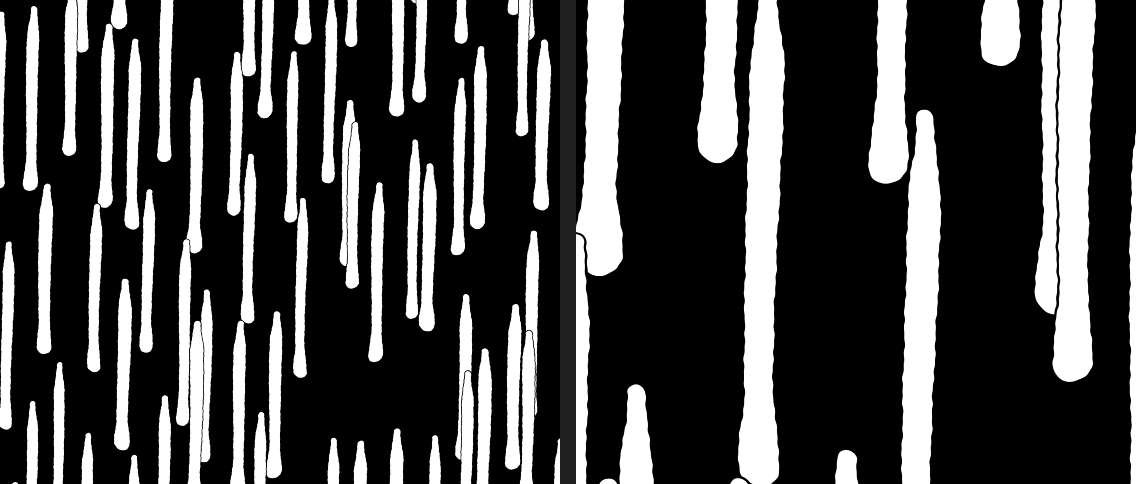
Left, the full canvas; right, a detail of the centre.
This pattern is drawn by a WebGL 1 fragment shader. Its source:

```glsl
precision highp float;
// Scattered white drip strokes on black: narrow rounded tip, long shaft, swollen foot.
// Each cell of a jittered, staggered grid owns one stroke, drawn as a capsule distance
// of varying radius; lower rows are painted last, with a thin dark rim over the others.

uniform vec2 u_resolution;

const vec2 CELL = vec2(0.067, 0.42);   // grid spacing, in canvas heights
const float RIM = 0.0017;              // dark outline around each stroke
const float LEAN = 0.02;               // sideways drift per unit of height
const float INK = 1.0;
const float GROUND = 0.0;

float hash(vec2 p, float salt) {
  vec3 q = fract(vec3(p.xyx + salt) * vec3(0.1031, 0.1030, 0.0973));
  q += dot(q, q.yzx + 33.33);
  return fract((q.x + q.y) * q.z);
}

// Hand-cut edge irregularity from layered sines
float wobble(vec2 p, float phase) {
  return 0.00035 * sin(p.y * 130.0 + p.x * 190.0 + phase)
       + 0.00025 * sin(p.y * 390.0 - p.x * 260.0 + phase * 2.3)
       + 0.00020 * sin(p.y * 710.0 + p.x * 310.0 + phase * 3.7);
}

// Radius of the stroke at height y above its foot
float strokeRadius(float y, float len, float bulb) {
  float fromTip = len - y;
  float shaft = mix(0.0120, 0.0100, smoothstep(0.08, len * 0.85, fromTip));
  float tip = mix(0.0062, shaft, smoothstep(0.008, 0.065, fromTip));
  return tip + bulb * smoothstep(0.065, 0.018, y);
}

// Approximate signed distance to a stroke; p is measured from its foot
float strokeDistance(vec2 p, float len, float girth, float bulb, float phase) {
  p.x -= LEAN * p.y + 0.001 * sin(p.y * 19.0 + phase);
  float spine = clamp(p.y, 0.014 * girth, len - 0.006 * girth);
  vec2 q = vec2(p.x, p.y - spine);
  // Slanted underside of the foot
  float slant = 0.12 * sin(phase * 5.0) * p.x * smoothstep(0.02, 0.0, p.y);
  return length(q) - girth * strokeRadius(p.y, len, bulb) + slant + wobble(p, phase);
}

float coverage(float d, float pixel) {
  return smoothstep(0.6 * pixel, -0.6 * pixel, d);
}

// Paint one cell's stroke over the current shade
float paintStroke(float shade, vec2 p, vec2 id, float stagger, float pixel) {
  vec2 jitter = vec2(0.12 + 0.76 * hash(id, 3.1), hash(id, 17.7));
  vec2 foot = (id + vec2(stagger, 0.0) + jitter) * CELL;
  float len = mix(0.335, 0.395, hash(id, 29.3));
  float girth = mix(0.92, 1.18, hash(id, 41.9));
  float bulb = mix(0.0030, 0.0050, hash(id, 53.3));
  float phase = 6.28 * hash(id, 67.1);
  float d = strokeDistance(p - foot, len, girth, bulb, phase);
  shade = mix(shade, GROUND, coverage(d - RIM, pixel));
  return mix(shade, INK, coverage(d, pixel));
}

void main() {
  float pixel = 1.0 / u_resolution.y;
  vec2 p = gl_FragCoord.xy * pixel + CELL * vec2(40.0, 20.0);
  float shade = GROUND;

  // Rows from top to bottom, columns from left to right
  for (int j = 0; j < 3; j++) {
    float row = floor(p.y / CELL.y) + 1.0 - float(j);
    float stagger = 0.5 * mod(row, 2.0);
    float column = floor(p.x / CELL.x - stagger);
    for (int i = -1; i <= 1; i++) {
      vec2 id = vec2(column + float(i), row);
      shade = paintStroke(shade, p, id, stagger, pixel);
    }
  }
  gl_FragColor = vec4(vec3(shade), 1.0);
}
```
